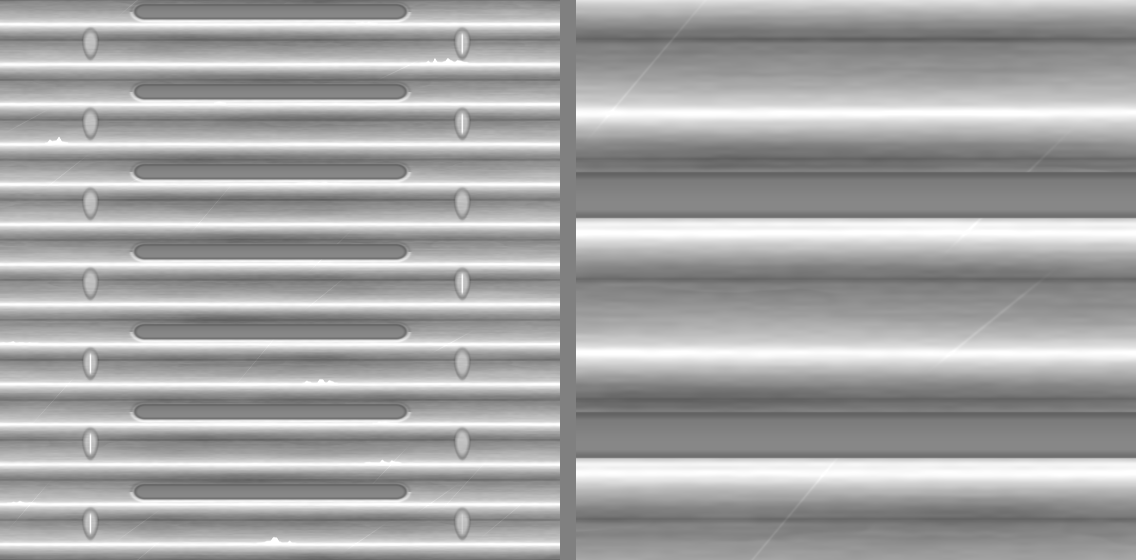
Left, the full canvas; right, a detail of the centre.
Give the GLSL for this texture, as a WebGL 2 fragment shader.

```glsl
#version 300 es
precision highp float;
uniform vec2 u_resolution;
out vec4 fragColor;

float hash(vec2 cell, uint seed) {
  uvec2 k = uvec2(ivec2(cell)) * uvec2(1597u, 3571u);
  uint h = (k.x ^ (k.y + seed * 7919u)) * 747796405u + 289133u;
  h = ((h >> 15) ^ h) * 277803737u;
  h = ((h >> 13) ^ h) * 668265u;
  return float((h >> 16) & 65535u) / 65535.0;
}

// Value noise that wraps over a whole number of cells
float noise(vec2 uv, vec2 period, uint seed) {
  vec2 p = uv * period, i = floor(p), f = fract(p);
  f = f * f * (3.0 - 2.0 * f);
  vec2 a = mod(i, period), b = mod(i + 1.0, period);
  return mix(mix(hash(a, seed), hash(vec2(b.x, a.y), seed), f.x),
             mix(hash(vec2(a.x, b.y), seed), hash(b, seed), f.x), f.y);
}

float clouds(vec2 uv, vec2 period, uint seed) {
  float sum = 0.0, weight = 0.5;
  for (int i = 0; i < 4; i++) {
    sum += weight * noise(uv, period, seed + uint(i));
    period *= 2.0;
    weight *= 0.5;
  }
  return sum;
}

float bell(float x, float width) {
  return exp(-x * x / (width * width));
}

// Rounded fold: bright crest at t = 0, dark crease at t = 0.39
float ribTone(float t, float s, float pixel) {
  float falling = mix(0.87, 0.48, smoothstep(-0.03, 0.39, t));
  float rising = mix(0.52, 0.84, pow(clamp((t - 0.39) / 0.61, 0.0, 1.0), 1.35));
  float tone = mix(falling, rising, smoothstep(-pixel, pixel, t - 0.39));
  tone -= 0.07 * bell(t - 0.395, 0.025);
  tone += 0.08 * bell(s, 0.09);
  return mix(tone, 1.0, bell(s, 0.036));
}

float addSlot(float tone, vec2 p, float pixel) {
  vec2 q = vec2(max(abs(p.x) - 0.224, 0.0) * 0.7, p.y);
  float d = length(q) - 0.0137;
  float lip = bell(d - 0.0035, 0.0022) * step(0.0, d);
  tone += lip * (p.y < 0.0 ? 0.12 : -0.05);
  float inside = 0.53 - 0.05 * smoothstep(-0.006, 0.012, p.y);
  inside -= 0.09 * smoothstep(-0.0055, -0.001, d);
  return mix(tone, inside, smoothstep(pixel, -pixel, d));
}

float addRivet(float tone, vec2 p, float pixel, float shine, float grain) {
  vec2 q = p / vec2(0.0133 + 0.06 * p.y, 0.0275);
  float r = length(q);
  tone -= 0.07 * bell(max(r - 1.0, 0.0), 0.14);
  float dome = 0.75 + 0.03 * q.y - 0.21 * smoothstep(0.5, 1.05, r) + grain;
  float streak = bell(p.x, 0.0015) * smoothstep(0.021, 0.013, abs(p.y));
  dome = mix(dome, 1.0, streak * smoothstep(0.6, 0.7, shine));
  float edge = pixel / 0.0133;
  return mix(tone, dome, smoothstep(1.0 + edge, 1.0 - edge, r));
}

void main() {
  vec2 uv = gl_FragCoord.xy / u_resolution;
  float pixel = 1.0 / min(u_resolution.x, u_resolution.y);

  // Fourteen folds, numbered by their crest
  float rib = (1.0 - uv.y) * 14.0 - 0.607;
  float t = fract(rib);
  float id = mod(floor(rib + 0.5), 14.0);
  float s = rib - floor(rib + 0.5);
  float tone = ribTone(t, s, pixel * 14.0);

  // Brushed grain, smudges and broad shading
  float grain = 0.03 * (noise(uv, vec2(9.0, 384.0), 3u) - 0.5)
              + 0.025 * (noise(uv, vec2(90.0, 420.0), 4u) - 0.5);
  float smudge = clouds(uv, vec2(7.0, 28.0), 11u);
  float valley = smoothstep(0.1, 0.3, abs(s));
  tone += grain + 0.13 * (smudge - 0.47) * valley;
  tone -= 0.03 * smoothstep(0.5, 0.54, smudge) * bell(t - 0.5, 0.1);
  tone += 0.025 * cos(6.28318 * uv.x) * valley;

  // Faint slanted scratches
  for (int i = 0; i < 18; i++) {
    vec2 key = vec2(float(i), 5.0);
    vec2 d = fract(uv - vec2(hash(key, 1u), hash(key, 2u)) + 0.5) - 0.5;
    float slope = 0.3 + 0.9 * hash(key, 6u);
    float mark = bell(d.y - slope * d.x, 0.0012);
    tone += 0.05 * mark * smoothstep(0.045, 0.01, abs(d.x));
  }

  // Seven rows, each with one slot and two rivets
  float row = (1.0 - uv.y) * 7.0;
  float f = fract(row);
  tone = addSlot(tone, vec2(uv.x - 0.483, (0.146 - f) / 7.0), pixel);
  float side = step(0.5, uv.x);
  vec2 rivet = vec2(uv.x - mix(0.1615, 0.8255, side), (0.547 - f) / 7.0);
  tone = addRivet(tone, rivet, pixel, hash(vec2(side, floor(row)), 21u), grain);

  // White chips resting on some crests
  vec2 key = vec2(id, 9.0);
  float dx = abs(fract(uv.x - hash(key, 31u) + 0.5) - 0.5);
  float halfWidth = 0.01 + 0.04 * hash(key, 32u);
  float jag = noise(uv, vec2(170.0, 1.0), 40u + uint(id));
  float limit = mod(id, 2.0) < 0.5 ? 0.06 : 0.2;
  float height = 0.035 + limit * jag * jag * max(1.0 - dx / halfWidth, 0.0);
  float chip = smoothstep(-pixel * 14.0, pixel * 14.0, s + height);
  chip *= smoothstep(0.02, -0.02, s) * smoothstep(halfWidth, halfWidth * 0.85, dx);
  tone = mix(tone, 1.0, chip * step(0.3, hash(key, 33u)));

  fragColor = vec4(vec3(clamp(tone, 0.0, 1.0)), 1.0);
}
```
